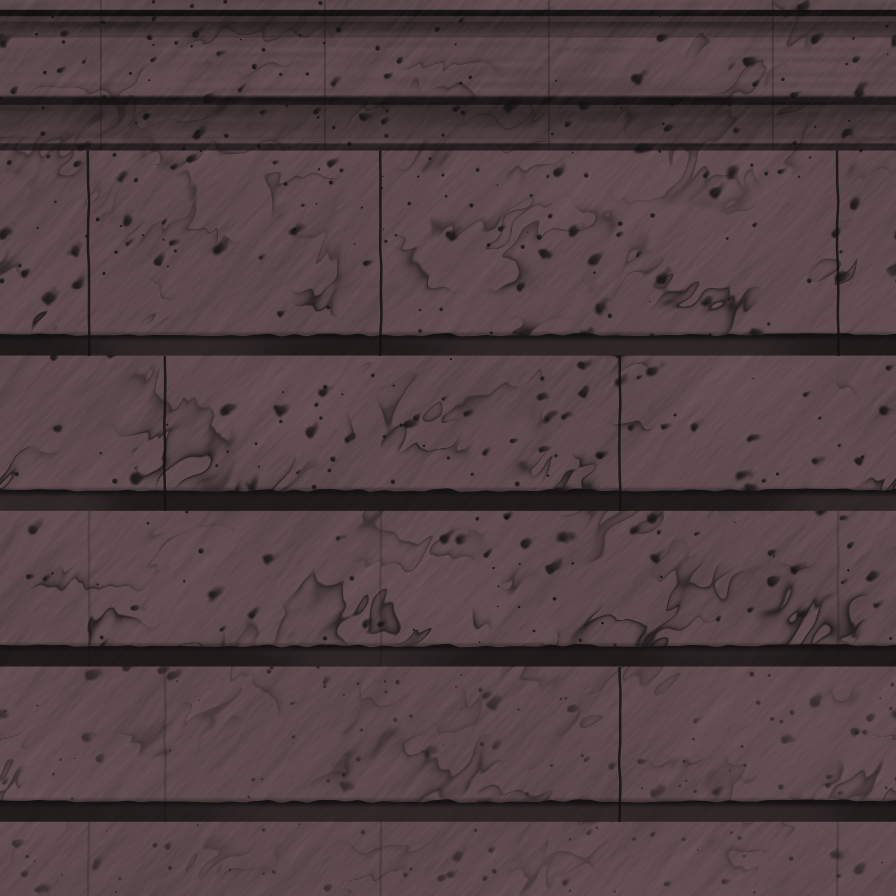
Write a WebGL 1 fragment shader that draws this texture.

```glsl
precision highp float;
// Weathered brownstone wall: a moulded cornice above rough-faced courses
// split by deep shadowed grooves and staggered upright joints. The rock is
// lit wrapped noise, scored by one-sided noise contours and scattered pits.
uniform vec2 u_resolution;

float hash(vec2 p) {
  vec3 q = fract(p.xyx * 0.1031);
  q += dot(q, q.yzx + 33.33);
  return fract((q.x + q.y) * q.z);
}

// Value noise that wraps over the unit square
float noise(vec2 uv, vec2 cells) {
  vec2 p = uv * cells, i = floor(p), f = fract(p);
  f = f * f * (3.0 - 2.0 * f);
  vec2 a = mod(i, cells) + cells * 3.0, b = mod(i + 1.0, cells) + cells * 3.0;
  return mix(mix(hash(a), hash(vec2(b.x, a.y)), f.x),
             mix(hash(vec2(a.x, b.y)), hash(b), f.x), f.y);
}

// Antialiased step
float edge(float at, float x) {
  return clamp((x - at) * u_resolution.y + 0.5, 0.0, 1.0);
}

// Height of the rough stone; the shear slants it and still wraps
float relief(vec2 p) {
  float h = 0.0, amp = 0.5;
  vec2 cells = vec2(12.0, 24.0);
  for (int i = 0; i < 5; i++) {
    h += amp * noise(vec2(p.x, p.y + p.x), cells);
    cells *= 2.0;
    amp *= 0.5;
  }
  return h;
}

// Chipped ledges: a sharp dark rim that fades to one side
float scars(vec2 p) {
  vec2 q = p + 0.02 * vec2(noise(p, vec2(31.0)), noise(p, vec2(37.0)));
  float n = 0.7 * noise(q, vec2(14.0, 32.0))
          + 0.3 * noise(vec2(q.x, q.y + q.x), vec2(45.0, 70.0)) - 0.5;
  float rim = smoothstep(-0.03, 0.0, n) * exp(-max(n, 0.0) * 20.0);
  return rim * smoothstep(0.48, 0.8, noise(p, vec2(17.0, 23.0)));
}

// Tear-shaped pits, one at most per jittered cell, tails rising to the right
float pits(vec2 p, float cells, float density, float tail) {
  vec2 cell = floor(p * cells);
  float dark = 0.0;
  for (int j = -1; j <= 1; j++) {
    for (int i = -1; i <= 1; i++) {
      vec2 c = cell + vec2(float(i), float(j)), id = mod(c, cells) + cells;
      vec2 q = p * cells - c - vec2(hash(id + 5.3), hash(id + 17.7));
      float turn = 0.2 + 0.8 * hash(id + 29.1);
      q = mat2(cos(turn), sin(turn), -sin(turn), cos(turn)) * vec2(q.x, -q.y);
      q = vec2(q.x * cos(2.0 * turn) + q.y * sin(2.0 * turn),
               q.y * cos(2.0 * turn) - q.x * sin(2.0 * turn));
      float size = mix(0.07, 0.19, hash(id + 41.9));
      float along = q.x / size;
      float d = length(vec2(along / (along > 0.0 ? tail : 1.0), q.y / size));
      d += 0.6 * (noise(p, vec2(150.0)) - 0.5);
      float here = step(hash(id), density * 2.0 * noise(c / cells, vec2(6.0, 7.0)));
      dark = max(dark, here * smoothstep(1.0, 0.3, d)
                 * (1.0 - 0.65 * clamp(along / tail, 0.0, 1.0)));
    }
  }
  return dark;
}

// Cornice profile, from the top edge down to the first course
float cornice(vec2 p) {
  float y = p.y, streak = noise(p, vec2(9.0, 180.0)) - 0.5;
  float s = mix(0.95, 0.08, edge(0.011, y));
  s = mix(s, 0.55, edge(0.018, y));
  s = mix(s, 0.36 + 0.3 * smoothstep(0.025, 0.039, y), edge(0.024, y));
  s = mix(s, 0.92, edge(0.042, y));
  s = mix(s, 0.1, smoothstep(0.105, 0.11, y));
  s = mix(s, 0.45 + 0.25 * smoothstep(0.117, 0.15, y), edge(0.117, y));
  s = mix(s, 0.8, edge(0.155, y));
  s = mix(s, 0.28, edge(0.16, y));
  float seam = abs(fract(p.x * 4.0 + 0.05) - 0.5) / 4.0;
  return s * (1.0 - 0.3 * (1.0 - edge(0.001, seam))) + 0.14 * streak;
}

void main() {
  vec2 p = gl_FragCoord.xy / u_resolution;
  p.y = 1.0 - p.y;

  // Courses share one pitch; the first is taller, reaching up to the cornice
  float row = max(floor((p.y - 0.397) / 0.1735), -1.0);
  float t = p.y - 0.397 - row * 0.1735;
  float wall = edge(0.168, p.y);
  float chip = 0.004 * (noise(p, vec2(70.0, 1.0)) - 0.5);
  float groove = wall * edge(0.15 + chip, t) * (1.0 - edge(0.173, t));

  // Rock face, smoother in the lower courses and rougher at each foot
  float slope = relief(p + vec2(0.0006, 0.002)) - relief(p);
  float wear = mix(1.0, 0.6, smoothstep(0.7, 0.78, p.y));
  float foot = wall * smoothstep(0.03, 0.14, t);
  float shade = mix(cornice(p), 0.97, wall) + 1.3 * slope
              + 0.12 * (noise(p, vec2(6.0, 9.0)) - 0.5);
  shade *= 1.0 - wear * (0.4 + 0.35 * foot) * scars(p);
  shade *= 1.0 - 0.8 * wear * pits(p, 24.0, 0.36, 2.6);
  shade *= 1.0 - 0.85 * wear * pits(p + 0.37, 52.0, 0.12, 1.3);
  shade *= 1.0 - 0.3 * wall * smoothstep(0.145, 0.15, t);

  // Grooves: black under the overhang, stained below
  float stain = smoothstep(0.35, 0.8, noise(p, vec2(5.0, 23.0)));
  float recess = mix(0.03, 0.38 - 0.2 * stain, smoothstep(0.15, 0.159, t));
  shade = mix(shade, recess + 0.4 * slope, groove);

  // Upright joints, staggered by row and faint in the lower rows
  float x = p.x + 0.002 * (noise(p, vec2(3.0, 40.0)) - 0.5);
  float gap = mod(row, 2.0) > 0.5
    ? min(min(abs(x - 0.099), abs(x - 0.425)), abs(x - 0.935))
    : min(abs(x - 0.184), abs(x - 0.692));
  float depth = row < 0.5 || (row == 2.0 && x > 0.5) ? 0.85 : 0.2;
  shade *= 1.0 - wall * depth * (1.0 - edge(0.0014, gap));

  vec3 soot = vec3(0.07, 0.06, 0.06), stone = vec3(0.378, 0.296, 0.316);
  gl_FragColor = vec4(mix(soot, stone, clamp(shade, 0.0, 1.15)), 1.0);
}
```
